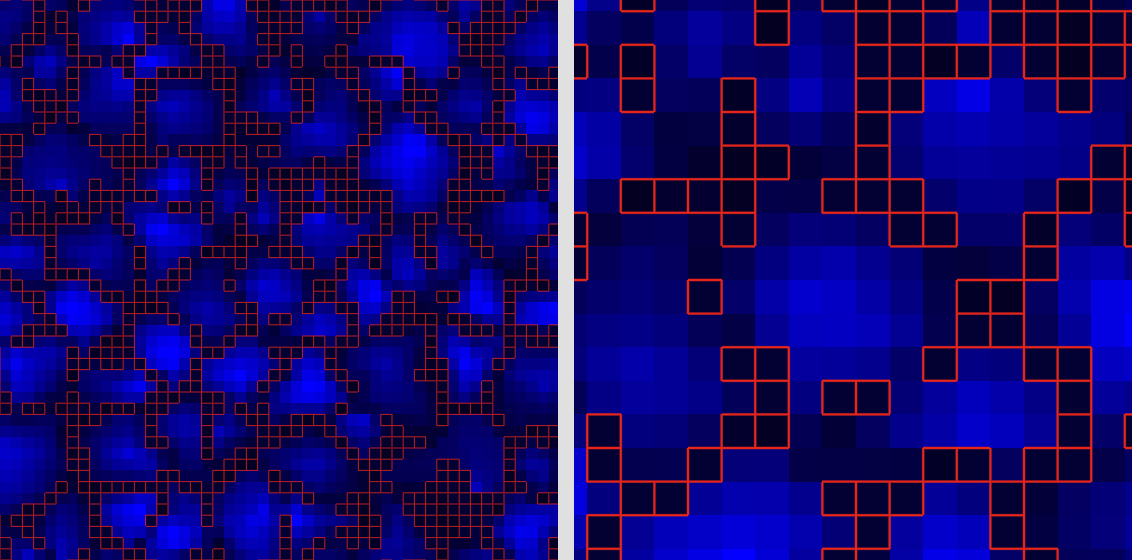
Left, the full canvas; right, a detail of the centre.
Write a WebGL 2 fragment shader that draws this pattern.

```glsl
#version 300 es
precision highp float;
// A grid of flat blue tiles, shaded by how near each lies to a scattered site.
// Weighted cellular distances, bent by gradient noise, form the glowing patches;
// tiles on the borders between patches are dark and framed in thin red lines.

uniform vec2 u_resolution;
out vec4 fragColor;

const float TILES = 50.0;        // tiles along the canvas height
const float SITE_SPACING = 6.25; // mean distance between patches, in tiles

vec3 hash3(vec2 p) {
    vec3 q = fract(p.xyx * vec3(0.1031, 0.1030, 0.0973));
    q += dot(q, q.yxz + 33.33);
    return fract((q.xxy + q.yzz) * q.zyx);
}

float cornerSlope(vec2 corner, vec2 offset) {
    float angle = 6.2832 * hash3(corner + 71.0).x;
    return dot(vec2(cos(angle), sin(angle)), offset);
}

float gradientNoise(vec2 p) {
    vec2 i = floor(p), f = fract(p);
    vec2 u = f * f * f * (f * (f * 6.0 - 15.0) + 10.0);
    vec2 e = vec2(1.0, 0.0);
    float low = mix(cornerSlope(i, f), cornerSlope(i + e, f - e), u.x);
    float high = mix(cornerSlope(i + e.yx, f - e.yx), cornerSlope(i + 1.0, f - 1.0), u.x);
    return mix(low, high, u.y);
}

// Returns x: blue level of the tile, y: 1 when the tile is a framed border tile.
vec2 tileState(vec2 tile) {
    vec2 p = tile + 0.5;
    p += 1.6 * vec2(gradientNoise(p * 0.27), gradientNoise(p * 0.27 + 40.0));
    vec2 home = floor(p / SITE_SPACING);
    float nearest = 1e3, second = 1e3, strength = 1.0;

    for (int y = -2; y <= 2; y++) {
        for (int x = -2; x <= 2; x++) {
            vec2 site = home + vec2(x, y);
            vec3 random = hash3(site + 19.0);
            vec2 d = abs((site + random.xy) * SITE_SPACING - p);
            // Between round and diamond shaped, with a size for each patch
            float dist = mix(length(d), 0.8 * (d.x + d.y), 0.5) / mix(0.65, 1.25, random.z);
            if (dist < nearest) {
                second = nearest;
                nearest = dist;
                strength = mix(0.6, 1.15, hash3(site + 53.0).y);
            } else {
                second = min(second, dist);
            }
        }
    }

    float glow = 1.0 - nearest / second;
    float wall = step(second - nearest, mix(0.2, 1.2, hash3(tile + 7.0).x));
    float blue = min(0.13 + 0.9 * glow * strength, 1.0);
    return vec2(mix(blue, min(blue, 0.2), wall), wall);
}

void main() {
    vec2 p = gl_FragCoord.xy / u_resolution.y * TILES;
    float pixel = TILES / u_resolution.y;
    vec2 tile = floor(p);
    vec2 local = fract(p) - 0.5;
    vec2 side = vec2(local.x < 0.0 ? -1.0 : 1.0, local.y < 0.0 ? -1.0 : 1.0);

    vec2 state = tileState(tile);
    float wallX = max(state.y, tileState(tile + vec2(side.x, 0.0)).y);
    float wallY = max(state.y, tileState(tile + vec2(0.0, side.y)).y);

    // Smoothed frame lines on the two closest tile edges
    vec2 edgeDistance = 0.5 - abs(local);
    vec2 line = clamp((0.035 - edgeDistance) / (1.25 * pixel) + 0.5, 0.0, 1.0);
    float frame = max(line.x * wallX, line.y * wallY);

    vec3 tileColor = vec3(0.01, 0.0, state.x);
    vec3 frameRed = vec3(0.90, 0.15, 0.10);
    fragColor = vec4(mix(tileColor, frameRed, frame), 1.0);
}
```
